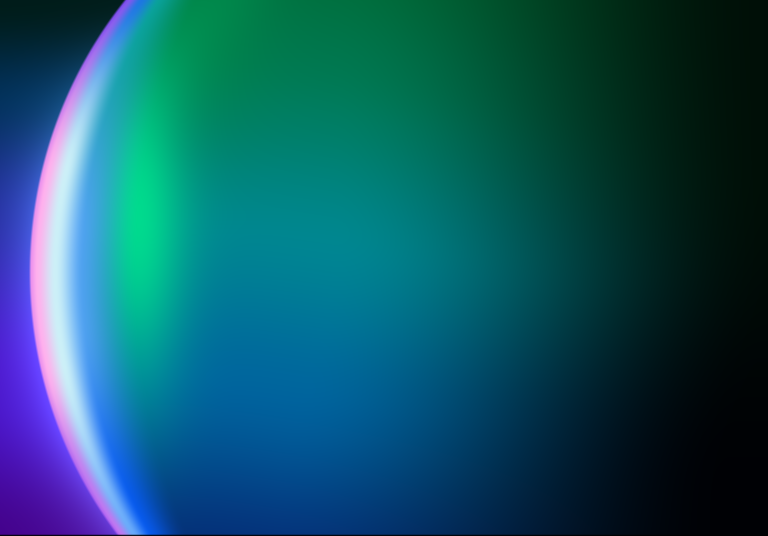
Write a Shadertoy shader that draws this background.

```glsl
// A large glowing glass disc against darkness: a hot pink-white rim on the left,
// a green inner flare, and a teal-to-blue body fading into black on the right.
// Built from one circle distance, tilted colour ramps and soft glows.

const vec2 DISC_CENTER = vec2(0.871, 0.492);
const float DISC_RADIUS = 0.815;

// One ramp step: move from a colour to the next between two positions.
vec3 rampTo(vec3 color, vec3 next, float start, float end, float v) {
    return mix(color, next, smoothstep(start, end, v));
}

// Elliptical Gaussian spot.
float glow(vec2 p, vec2 center, vec2 size) {
    vec2 q = (p - center) / size;
    return exp(-dot(q, q));
}

// Depth inside the disc; the right half stays open so only the left rim shows.
float discDepth(vec2 p) {
    vec2 q = p - DISC_CENTER;
    return DISC_RADIUS - length(vec2(min(q.x, 0.0), q.y));
}

// Interior: slightly tilted hue ramp dimmed toward the right.
vec3 discBody(vec2 p) {
    float h = p.y + 0.16 * (p.x - 0.55);
    vec3 color = vec3(0.02, 0.17, 0.46);
    color = rampTo(color, vec3(0.00, 0.39, 0.62), -0.10, 0.29, h);
    color = rampTo(color, vec3(0.00, 0.53, 0.57), 0.22, 0.60, h);
    color = rampTo(color, vec3(0.00, 0.48, 0.34), 0.52, 0.90, h);
    color = rampTo(color, vec3(0.00, 0.42, 0.21), 0.78, 1.15, h);
    float lowerShift = 0.11 * (1.0 - smoothstep(0.05, 0.55, p.y));
    float light = 1.0 - smoothstep(0.62, 1.46, p.x + lowerShift);
    vec3 shadow = mix(vec3(0.0, 0.005, 0.02), vec3(0.0, 0.055, 0.025),
                      smoothstep(0.1, 0.7, p.y));
    return color * light + shadow * (1.0 - light);
}

// Exterior: violet below, dark teal above, brighter beside the disc.
vec3 outerHaze(vec2 p, float depth) {
    vec3 color = vec3(0.26, 0.00, 0.54);
    color = rampTo(color, vec3(0.27, 0.05, 0.74), 0.00, 0.25, p.y);
    color = rampTo(color, vec3(0.11, 0.14, 0.55), 0.30, 0.65, p.y);
    color = rampTo(color, vec3(0.00, 0.18, 0.34), 0.60, 0.83, p.y);
    color = rampTo(color, vec3(0.00, 0.11, 0.10), 0.80, 1.00, p.y);
    float halo = exp(depth / 0.06) * (1.0 - smoothstep(0.60, 1.05, p.y));
    return color + vec3(0.14, 0.23, 0.30) * halo;
}

// Rim: pink skin, white core and blue shoulder laid over the body.
vec3 rimLight(vec3 body, float depth, float y) {
    float offset = (y - 0.5) * 2.0;
    float t = depth / (1.0 - 0.5 * offset * offset);
    float heat = 1.0 - smoothstep(0.35, 1.05, abs(offset));

    vec3 skin = mix(vec3(0.50, 0.34, 0.93), vec3(1.00, 0.69, 0.93), heat);
    skin = mix(skin, vec3(0.85, 0.52, 0.95), 0.7 * (1.0 - smoothstep(0.0, 0.3, y)));
    vec3 coolCore = mix(vec3(0.40, 0.66, 0.98), vec3(0.10, 0.46, 0.88),
                        smoothstep(0.2, 1.0, y));
    vec3 core = mix(coolCore, vec3(0.80, 0.94, 0.97), heat);
    vec3 shoulder = mix(vec3(0.03, 0.36, 0.95), vec3(0.33, 0.64, 0.96),
                        smoothstep(0.05, 0.40, y));
    shoulder = mix(shoulder, vec3(0.04, 0.64, 0.62), smoothstep(0.55, 0.98, y));

    vec3 color = rampTo(skin * vec3(0.92, 0.82, 1.0), skin, 0.0, 0.014, t);
    color = rampTo(color, core, 0.010, 0.048, t);
    color = rampTo(color, shoulder, 0.046, 0.100, t);
    return rampTo(color, body, 0.078, 0.20, t);
}

void mainImage(out vec4 fragColor, in vec2 fragCoord) {
    vec2 p = fragCoord / iResolution.y;
    float depth = discDepth(p);

    // Disc with its green flare, bending right near the top
    vec3 body = discBody(p);
    float bend = max(p.y - 0.70, 0.0);
    vec2 flareCenter = vec2(0.258 + 1.4 * bend * bend, 0.61);
    float flare = glow(p, flareCenter, vec2(0.088, 0.32));
    body = mix(body, vec3(0.00, 0.88, 0.56), 0.95 * flare);
    float upperFlare = glow(p, vec2(0.38, 1.00), vec2(0.13, 0.25));
    body = mix(body, vec3(0.00, 0.53, 0.27), 0.6 * upperFlare);
    vec3 disc = rimLight(body, depth, p.y);

    // Smooth outline over the haze
    float softness = 1.0 / iResolution.y + 0.001;
    float inside = smoothstep(-softness, softness, depth);
    vec3 color = mix(outerHaze(p, min(depth, 0.0)), disc, inside);

    // Thin dark lower border
    color *= smoothstep(0.0, 0.004, p.y);
    fragColor = vec4(clamp(color, 0.0, 1.0), 1.0);
}
```
